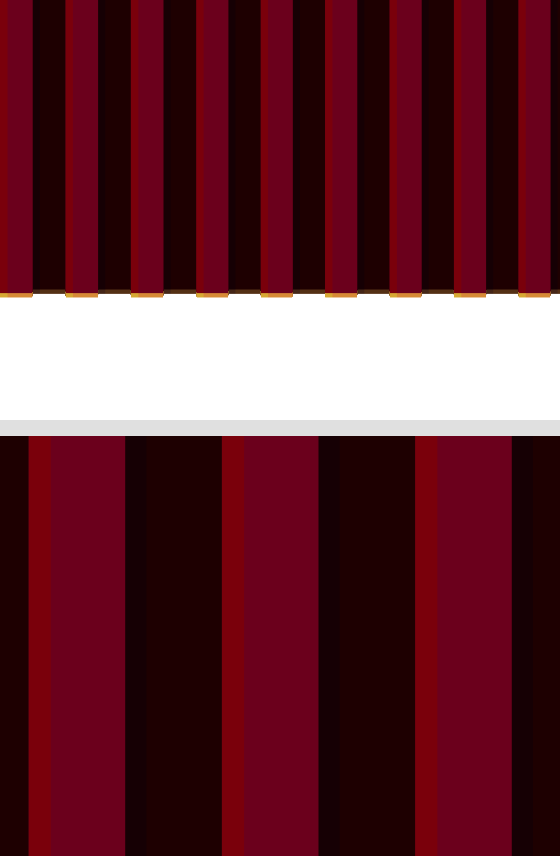
Top: the whole. Bottom: its middle third, enlarged.
Reproduce this pattern procedurally as a Shadertoy shader.

```glsl
// Smoothed coverage of a stripe spanning [start, end] of each unit repeat
float stripe(float t, float start, float end, float blur) {
    float fromCentre = abs(fract(t - 0.5 * (start + end) + 0.5) - 0.5);
    return clamp(0.5 + (0.5 * (end - start) - fromCentre) / blur, 0.0, 1.0);
}

// Smoothed step that is one above the given height
float above(float y, float height, float blur) {
    return clamp(0.5 + (y - height) / blur, 0.0, 1.0);
}

void mainImage(out vec4 fragColor, in vec2 fragCoord) {
    vec2 p = fragCoord / iResolution.y;
    float pixel = 1.0 / iResolution.y;

    // Pleats: the first three are slightly wider than the rest
    float pleat = max(p.x / 0.1557, 3.0 + (p.x - 0.4671) / 0.1534);
    float blur = pixel / 0.1545;
    float front = stripe(pleat, 0.0, 0.5, blur);
    float frontEdge = stripe(pleat, 0.0, 0.115, blur);
    float backEdge = stripe(pleat, 0.5, 0.61, blur);

    // Cloth: dark recesses behind crimson folds with a lit left edge
    vec3 recess = mix(vec3(0.118, 0.0, 0.004), vec3(0.085, 0.0, 0.016), backEdge);
    vec3 fold = mix(vec3(0.42, 0.0, 0.11), vec3(0.48, 0.0, 0.045), frontEdge);
    vec3 cloth = mix(recess, fold, front);

    // Trim: gold on the folds, shaded brown in the recesses
    vec3 brown = mix(vec3(0.33, 0.19, 0.08), vec3(0.27, 0.15, 0.09), backEdge);
    vec3 gold = mix(vec3(0.84, 0.54, 0.21), vec3(0.84, 0.66, 0.20), frontEdge);
    vec3 trim = mix(brown, gold, front);

    // Hem: folds hang a little lower than recesses
    float hem = mix(0.3003, 0.2917, front);
    vec3 color = mix(vec3(1.0), trim, above(p.y, hem, pixel));
    color = mix(color, cloth, above(p.y, hem + 0.0104, pixel));
    fragColor = vec4(color, 1.0);
}
```
